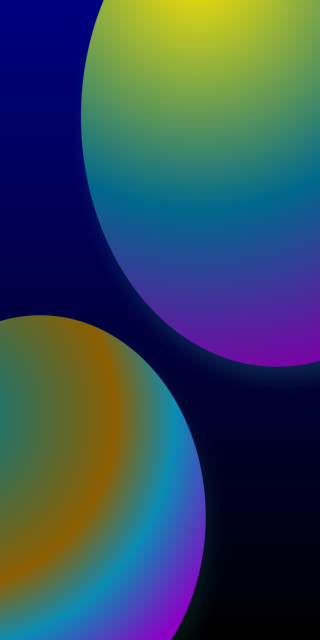
Give the GLSL for this background, as a Shadertoy shader.

```glsl
// Two large gradient ellipses with soft offset glows over a navy to black fade.

// Approximate signed distance to an ellipse with the given radii
float ellipseDistance(vec2 p, vec2 radii) {
    float k = length(p / radii);
    return k * (k - 1.0) / max(length(p / (radii * radii)), 1e-4);
}

// Blurred silhouette, shifted down and to the right
float softGlow(vec2 p, vec2 radii) {
    return 1.0 - smoothstep(-0.057, 0.057, ellipseDistance(p - vec2(0.02, -0.04), radii));
}

// Linear blend position between two stops
float ramp(float start, float end, float x) {
    return clamp((x - start) / (end - start), 0.0, 1.0);
}

// Yellow to teal to purple
vec3 upperGradient(float d) {
    vec3 color = mix(vec3(1.0, 0.9, 0.0), vec3(0.0, 0.41, 0.55), ramp(0.0, 0.758, d));
    return mix(color, vec3(0.49, 0.0, 0.65), ramp(0.758, 1.302, d));
}

// Teal to orange to blue to violet
vec3 lowerGradient(float d) {
    vec3 color = mix(vec3(0.0, 0.48, 0.55), vec3(0.55, 0.37, 0.0), ramp(0.052, 0.547, d));
    color = mix(color, vec3(0.04, 0.55, 0.71), ramp(0.547, 0.734, d));
    return mix(color, vec3(0.55, 0.0, 0.77), ramp(0.734, 0.977, d));
}

void mainImage(out vec4 fragColor, in vec2 fragCoord) {
    // Canvas spans 1 across and 2 up
    vec2 p = fragCoord / iResolution.xy * vec2(1.0, 2.0);
    float edge = 0.75 / iResolution.x;

    // Backdrop
    vec3 color = vec3(0.0, 0.0, 0.25 * p.y);

    // Upper ellipse and its glow
    vec2 upper = p - vec2(0.865, 1.635), upperRadii = vec2(0.612, 0.781);
    color += vec3(0.04, 0.14, 0.08) * softGlow(upper, upperRadii);
    float upperMask = 1.0 - smoothstep(-edge, edge, ellipseDistance(upper, upperRadii));
    color = mix(color, upperGradient(distance(p, vec2(0.62, 2.104))), upperMask);

    // Lower ellipse and its glow
    vec2 lower = p - vec2(0.125, 0.385), lowerRadii = vec2(0.518, 0.63);
    color += vec3(0.015, 0.09, 0.07) * softGlow(lower, lowerRadii);
    float lowerMask = 1.0 - smoothstep(-edge, edge, ellipseDistance(lower, lowerRadii));
    color = mix(color, lowerGradient(distance(p, vec2(-0.185, 0.701))), lowerMask);

    fragColor = vec4(color, 1.0);
}
```
